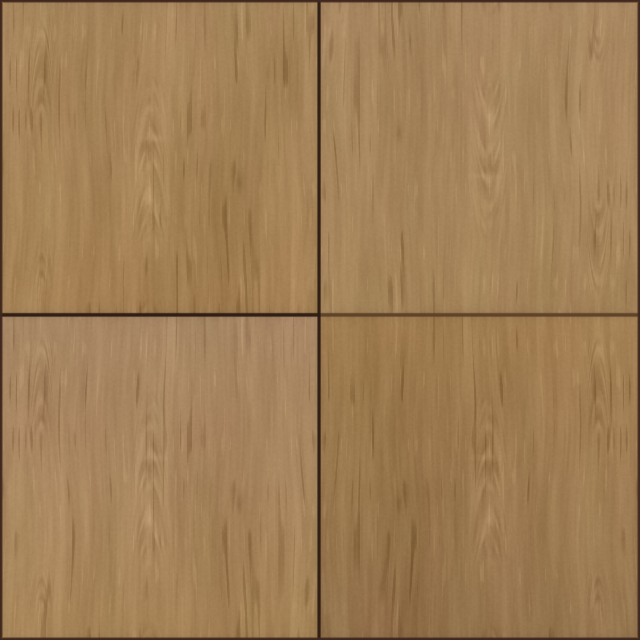
Give the GLSL for this texture, as a three.js fragment shader.

```glsl
varying vec2 vUv;

const vec2 SEAM = vec2(0.4985, 0.508);
const vec3 GROOVE = vec3(0.17, 0.105, 0.07);
const vec3 SOFT_GROOVE = vec3(0.36, 0.255, 0.16);
const vec3 BORDER = vec3(0.25, 0.155, 0.115);

float hash(vec2 p) {
  vec3 q = fract(vec3(p.xyx) * 0.1031);
  q += dot(q, q.yzx + 33.33);
  return fract((q.x + q.y) * q.z);
}

float noise(vec2 p) {
  vec2 cell = floor(p);
  vec2 f = fract(p);
  f = f * f * (3.0 - 2.0 * f);
  float low = mix(hash(cell), hash(cell + vec2(1.0, 0.0)), f.x);
  float high = mix(hash(cell + vec2(0.0, 1.0)), hash(cell + 1.0), f.x);
  return mix(low, high, f.y);
}

float fbm(vec2 p) {
  float sum = 0.0;
  float gain = 0.53;
  for (int i = 0; i < 4; i++) {
    sum += gain * noise(p);
    p = p * 2.03 + 17.3;
    gain *= 0.5;
  }
  return sum;
}

float line(float d, float halfWidth, float blur) {
  return 1.0 - smoothstep(halfWidth - blur, halfWidth + blur, abs(d));
}

float spot(vec2 p, vec2 center, vec2 size) {
  vec2 d = (p - center) / size;
  return exp(-dot(d, d));
}

// Short curled figure, strongest along one vertical column
float curl(vec2 p, float column, float width, float seed) {
  float x = (p.x - column) / width;
  float patches = smoothstep(0.38, 0.75, noise(vec2(seed, p.y * 7.0 + seed)));
  float wave = noise(vec2(p.x * 45.0, p.y * 38.0 + 5.0 * x * x) + seed) - 0.5;
  return exp(-x * x) * patches * wave;
}

// Signed brightness of the vertical wood grain on one board
float grain(vec2 p, float seed) {
  float bend = 0.025 * (noise(p * vec2(4.0, 3.0) + 8.0) - 0.5);
  vec2 q = vec2(p.x + bend, p.y);
  float bands = fbm(q * vec2(9.0, 0.9) + 3.0) - 0.5;
  float fibres = fbm(q * vec2(38.0, 2.6) + 31.0) - 0.5;
  float fine = noise(q * vec2(150.0, 9.0) + seed) - 0.5;
  float pores = smoothstep(0.76, 0.95, noise(q * vec2(95.0, 6.5) + 61.0));
  pores *= smoothstep(0.35, 0.7, noise(q * vec2(8.0, 3.0) + seed));
  float flecks = smoothstep(0.80, 0.96, noise(q * vec2(110.0, 10.0) + 90.0));
  float tone = 0.075 * bands + 0.075 * fibres + 0.03 * fine;
  tone += 0.035 * flecks - 0.075 * pores;
  tone += 0.13 * curl(p, 0.47, 0.045, 4.0) + 0.11 * curl(p, 0.13, 0.03, 9.0);
  tone += 0.045 * spot(p, vec2(0.48, 0.56), vec2(0.035, 0.012));
  tone -= 0.06 * spot(p, vec2(0.75, 0.42), vec2(0.009, 0.03));
  tone -= 0.035 * spot(p, vec2(0.14, 0.70), vec2(0.018, 0.09));
  return tone;
}

// Base colour of each board, fading from bottom to top
vec3 boardColor(vec2 id, vec2 p) {
  vec3 upperLeft = mix(vec3(0.635, 0.495, 0.32), vec3(0.655, 0.525, 0.36), p.y);
  vec3 upperRight = mix(vec3(0.64, 0.51, 0.345), vec3(0.66, 0.53, 0.375), p.y);
  vec3 lowerLeft = mix(vec3(0.645, 0.51, 0.335), vec3(0.66, 0.53, 0.395), p.y);
  vec3 lowerRight = mix(vec3(0.575, 0.445, 0.295), vec3(0.635, 0.495, 0.32), p.y);
  lowerRight += 0.025 * (p.x - 0.5);
  return mix(mix(lowerLeft, lowerRight, id.x), mix(upperLeft, upperRight, id.x), id.y);
}

void main() {
  // Two by two boards, each a turned or mirrored cut
  vec2 id = step(SEAM, vUv);
  vec2 local = mix(vUv / SEAM, (vUv - SEAM) / (1.0 - SEAM), id);
  vec2 cut = local;
  cut.x = mix(local.x, 1.0 - local.x, id.x);
  cut.y = mix(local.y, 1.0 - local.y, id.x * id.y);
  float seed = 13.0 * id.x + 29.0 * id.y;

  // Wood tone with blotches, a stain and faint speckle
  vec3 color = boardColor(id, local);
  float tone = grain(cut, seed);
  float blotch = fbm(local * vec2(4.0, 2.5) + seed + 70.0) - 0.5;
  tone += 0.035 * blotch + 0.018 * (noise(vUv * 330.0) - 0.5);
  float stain = spot(local, vec2(0.91, 0.78), vec2(0.04, 0.17));
  tone -= 0.055 * stain * (1.0 - id.x) * id.y;
  color += tone * vec3(1.0, 1.02, 0.95);
  color += vec3(0.012, -0.004, 0.006) * (noise(cut * vec2(14.0, 3.0) + seed) - 0.5);

  // Shaded board edges
  vec2 rim = min(local, 1.0 - local);
  color *= 1.0 - 0.10 * exp(-min(rim.x, rim.y) * 90.0);

  // Grooves between boards, softer on the right
  float across = line(vUv.y - SEAM.y, 0.0028, 0.0016);
  float down = line(vUv.x - SEAM.x, 0.0025, 0.0014);
  color = mix(color, mix(GROOVE, SOFT_GROOVE, id.x), across * 0.95);
  color = mix(color, GROOVE, down * 0.95);

  // Outer border
  vec2 margin = min(vUv, 1.0 - vUv);
  color = mix(color, BORDER, line(min(margin.x, margin.y), 0.0036, 0.002));

  gl_FragColor = vec4(color, 1.0);
}
```
